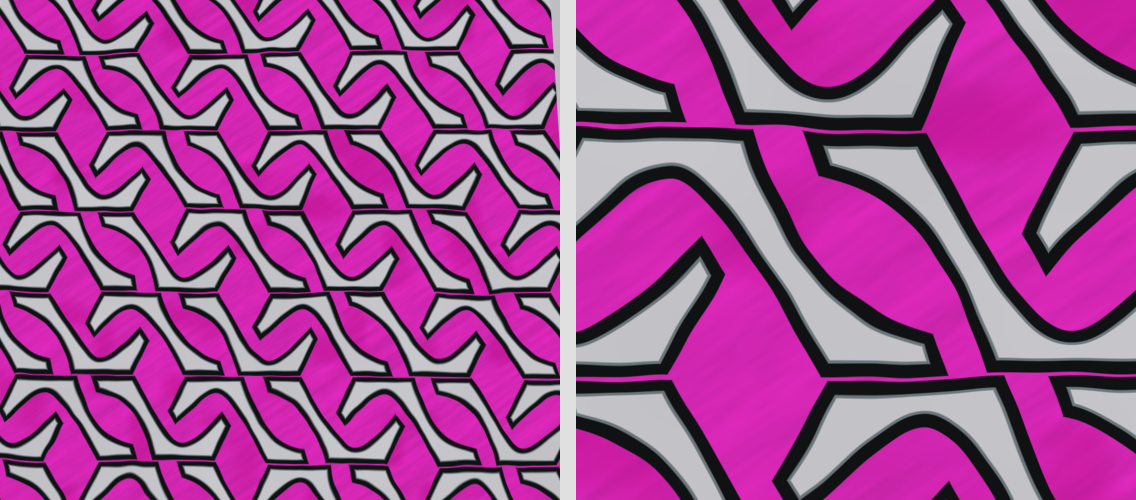
Left, the full canvas; right, a detail of the centre.
Give the GLSL for this pattern, as a Shadertoy shader.

```glsl
// Staggered rows of interlocking pale hooks inked in black over magenta marker strokes

float hash(vec2 p) {
    return fract(sin(dot(p, vec2(127.1, 311.7))) * 43758.5453);
}

float noise(vec2 p) {
    vec2 i = floor(p), f = fract(p);
    f = f * f * (3.0 - 2.0 * f);
    return mix(mix(hash(i), hash(i + vec2(1, 0)), f.x),
               mix(hash(i + vec2(0, 1)), hash(i + vec2(1, 1)), f.x), f.y);
}

// Approximate signed distance above a curve of given height and slope
float aboveCurve(float y, float height, float slope) {
    return (y - height) * inversesqrt(1.0 + slope * slope);
}

// Signed distance to a row of hooks, two units apart; each varies a little
float hookRow(vec2 p, float seed) {
    float id = floor((p.x + 1.57) / 2.0);
    p.x -= 2.0 * id;
    float vary = hash(vec2(id, seed)) - 0.5;

    // Arch under the hook, steeper on its right
    float x = p.x + 0.8;
    float bend = sqrt(x * x + 0.04);
    float steep = x < 0.0 ? 1.1 : 1.8;
    float arch = aboveCurve(p.y, 0.335 + 0.03 * vary - steep * (bend - 0.2), steep * x / bend);

    // Sweeping back that flattens into the foot
    float decay = 0.87 * exp(-3.8 * (p.x + 0.485));
    float back = aboveCurve(p.y, decay - 0.4, 3.8 * decay);

    float d = max(max(back, -arch), abs(p.y) - 0.467);
    d = max(d, dot(p, vec2(-0.89, 0.455)) - 1.251);
    d = max(d, dot(p, vec2(-0.856, -0.517)) - 1.131 - 0.05 * vary);
    return max(d, dot(p, vec2(0.953, 0.303)) - 0.083 + 0.06 * vary);
}

// Marker fill: slanted strokes, soft blotches and fine grain
vec3 markerInk(vec2 p) {
    float along = dot(p, vec2(0.82, -0.57));
    float across = dot(p, vec2(0.57, 0.82));
    float stroke = noise(vec2(along * 1.2, across * 18.0));
    float grain = noise(vec2(along * 9.0, across * 45.0));
    vec3 ink = vec3(0.83, 0.15, 0.70) * (0.93 + 0.09 * stroke + 0.05 * grain);
    return mix(ink, vec3(0.74, 0.06, 0.55), 0.5 * smoothstep(0.62, 0.95, noise(p * 2.3 + 7.0)));
}

void mainImage(out vec4 fragColor, in vec2 fragCoord) {
    vec2 uv = fragCoord / iResolution.y;
    float aa = 6.2 / iResolution.y;

    // Row coordinates run downward, widening slightly toward the bottom
    vec2 q = vec2(6.01 * uv.x - 3.419, 6.17 * (1.0 - uv.y) - 2.592);
    vec2 sheet = q;
    q.y -= 0.0135 * q.y * q.y;
    q.x /= 1.0 + 0.0117 * (q.y - 0.5);
    q.y -= 0.005 * q.x * q.y;

    // Unsteady hand
    q += 0.05 * (vec2(noise(sheet * 1.7), noise(sheet * 1.7 + 31.0)) - 0.5);
    q += 0.016 * (vec2(noise(sheet * 6.0 + 5.0), noise(sheet * 6.0 + 63.0)) - 0.5);

    // Every other row shifts by half a repeat; hooks pair up by a half turn
    float row = floor(q.y);
    vec2 p = vec2(q.x - mod(row, 2.0), 0.5 - fract(q.y));
    float d = min(hookRow(p, row), hookRow(-p, row + 0.37));

    vec3 paper = vec3(0.77, 0.77, 0.79) * (0.98 + 0.04 * noise(sheet * 1.3));
    vec3 color = mix(paper, markerInk(sheet), smoothstep(-aa, aa, d));

    // Black outline with uneven weight and a faint teal inner fringe
    float halfWidth = 0.021 + 0.007 * noise(sheet * 4.0 + 17.0);
    float fringe = smoothstep(aa, -aa, abs(d + 0.012) - halfWidth);
    color = mix(color, vec3(0.19, 0.26, 0.28), 0.6 * fringe);
    color = mix(color, vec3(0.06, 0.065, 0.07), smoothstep(aa, -aa, abs(d) - halfWidth));

    // Bare margin at the upper right
    float margin = uv.x - 1.1 - 0.065 * (1.0 - uv.y);
    color = mix(color, paper * 0.95, smoothstep(-0.001, 0.002, margin));

    fragColor = vec4(color, 1.0);
}
```
